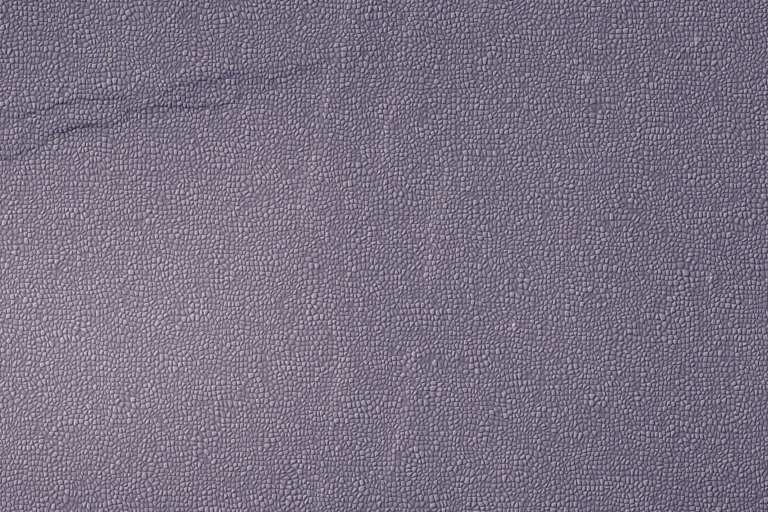
This texture is drawn by a Shadertoy shader. Its source:

```glsl
const vec3 SHADE = vec3(0.36, 0.33, 0.42);
const vec3 SHEEN = vec3(0.69, 0.65, 0.68);
const vec2 LIGHT_DIR = vec2(-0.85, 0.5);
const float GRAIN_ROWS = 108.0;

float hash(vec2 p) {
    return fract(sin(dot(p, vec2(127.1, 311.7))) * 43758.5453);
}

vec2 hash2(vec2 p) {
    return vec2(hash(p), hash(p + 57.3));
}

float noise(vec2 p) {
    vec2 i = floor(p), f = fract(p);
    f = f * f * (3.0 - 2.0 * f);
    return mix(mix(hash(i), hash(i + vec2(1, 0)), f.x),
               mix(hash(i + vec2(0, 1)), hash(i + vec2(1, 1)), f.x), f.y);
}

float fbm(vec2 p) {
    float sum = 0.0, gain = 0.5;
    for (int i = 0; i < 4; i++) {
        sum += gain * noise(p);
        p = p * 2.03 + 17.1;
        gain *= 0.5;
    }
    return sum;
}

// Rounded pebbles between creases, each with its own height
float pebble(vec2 p) {
    vec2 cell = floor(p), nearestId = cell;
    float nearest = 8.0, second = 8.0;
    for (int y = -1; y <= 1; y++) {
        for (int x = -1; x <= 1; x++) {
            vec2 id = cell + vec2(x, y);
            float d = length(id + 0.1 + 0.8 * hash2(id) - p);
            if (d < nearest) {
                second = nearest;
                nearest = d;
                nearestId = id;
            } else {
                second = min(second, d);
            }
        }
    }
    float dome = smoothstep(0.0, 0.55, second - nearest);
    return dome * mix(0.6, 1.15, hash(nearestId + 9.7));
}

// Relief of the grain, lit from the upper left
float grain(vec2 p) {
    vec2 warp = vec2(noise(p * 22.0), noise(p * 22.0 + 41.0)) - 0.5;
    vec2 q = (p + 0.012 * warp) * GRAIN_ROWS * vec2(1.06, 0.94);
    float height = pebble(q);
    float slope = height - pebble(q + 0.35 * LIGHT_DIR);
    return 0.14 * (height - 0.48) + 0.18 * slope;
}

// Broad light falling on the lower left
float lighting(vec2 p) {
    vec2 d = (p - vec2(0.08, 0.36)) / vec2(0.72, 0.42);
    float glow = exp(-dot(d, d));
    float cloud = fbm(p * vec2(4.0, 3.0)) - 0.47;
    return 0.453 + 0.115 * glow + 0.05 * cloud - 0.015 * smoothstep(1.1, 1.5, p.x);
}

// Thin broken wrinkle that rises to the right
float wrinkle(vec2 p, float start, float rise, float seed) {
    float wobble = 0.05 * (fbm(vec2(p.x * 7.0, seed)) - 0.47)
                 + 0.012 * (noise(p * 45.0 + seed) - 0.5);
    float d = p.y - start - rise * p.x - wobble;
    float reach = 1.0 - smoothstep(0.35, 0.8, p.x);
    float broken = smoothstep(0.25, 0.6, noise(vec2(p.x * 14.0, seed + 5.0)));
    float line = exp(-pow(d / 0.0028, 2.0));
    float fold = exp(-pow(d / 0.018, 2.0));
    return reach * (0.10 * line * broken + 0.018 * fold);
}

// Faint pale vein, running down with a lean
float vein(vec2 p, float x, float lean, float seed) {
    float d = p.x - x - lean * p.y - 0.04 * (fbm(vec2(p.y * 5.0, seed)) - 0.47);
    float patchy = smoothstep(0.3, 0.7, noise(vec2(p.y * 8.0, seed)));
    return patchy * (0.035 * exp(-pow(d / 0.004, 2.0)) + 0.018 * exp(-pow(d / 0.02, 2.0)));
}

// Small raised scar with a shadow on its far side
float scar(vec2 p, vec2 center, float size) {
    vec2 d = (p - center) / (size * vec2(0.75, 1.2));
    vec2 s = d + 1.3 * LIGHT_DIR;
    return 0.22 * exp(-dot(d, d)) - 0.10 * exp(-dot(s, s));
}

float surface(vec2 p) {
    float tone = lighting(p) + grain(p);
    for (int i = 0; i < 3; i++) {
        float k = float(i);
        tone -= wrinkle(p, 0.70 + 0.03 * k, 0.25 - 0.03 * k, 3.0 + 11.0 * k);
        tone += vein(p, 0.48 + 0.13 * k, 0.2, 7.0 + 13.0 * k);
    }
    for (int i = 0; i < 7; i++) {
        vec2 place = hash2(vec2(float(i), 4.2));
        float size = mix(0.004, 0.008, hash(vec2(float(i), 8.6)));
        tone += scar(p, vec2(0.6 + 0.85 * place.x, place.y), size);
    }
    return tone;
}

void mainImage(out vec4 fragColor, in vec2 fragCoord) {
    // Four samples per pixel keep the fine grain smooth
    float tone = 0.0;
    for (int i = 0; i < 4; i++) {
        vec2 offset = 0.5 * vec2(i % 2, i / 2) - 0.25;
        tone += 0.25 * surface((fragCoord + offset) / iResolution.y);
    }
    vec3 color = mix(SHADE, SHEEN, (tone - SHADE.r) / (SHEEN.r - SHADE.r));
    fragColor = vec4(clamp(color, 0.0, 1.0), 1.0);
}
```
